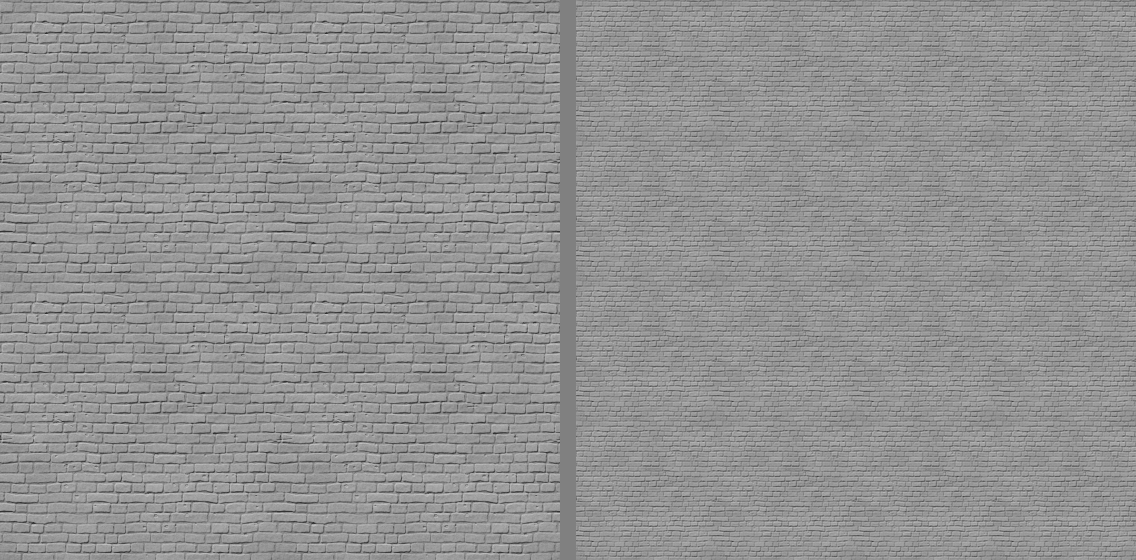
Left, the tile; right, the same tile 2 across and 2 down.
A Shadertoy shader for this texture map:

```glsl
// Painted grey brick wall: courses of headers and stretchers alternate under one coat.
// A wrapping height field (bricks, lumps, pits, gouges) is lit from the upper left
// by comparing the height at a point with the height a short step towards the light.

#define TILES 2.0           // repeats across and down
#define ROWS 28.0           // brick courses per repeat
#define COLS 17.0           // header widths per repeat
#define ROW_PHASE 0.28      // vertical shift of the courses
#define JOINT 0.085         // half joint width, in courses
#define SOFT 0.09           // softness of brick edges, in courses
#define LIGHT_STEP vec2(-0.055, 0.125)
#define SHADOW 0.33         // strength of slopes facing away
#define SHINE 0.13          // strength of slopes facing the light
#define PAINT 0.607         // base grey
#define GOUGES 7            // long scratches per repeat

float hash(vec2 p) {
    return fract(sin(dot(p, vec2(127.1, 311.7))) * 43758.5453);
}

// Value noise that wraps after a whole number of cells
float noise(vec2 p, vec2 period) {
    vec2 i = floor(p), f = fract(p);
    f = f * f * (3.0 - 2.0 * f);
    vec2 a = mod(i, period), b = mod(i + 1.0, period);
    return mix(mix(hash(a), hash(vec2(b.x, a.y)), f.x),
               mix(hash(vec2(a.x, b.y)), hash(b), f.x), f.y);
}

float wallNoise(vec2 q, vec2 freq) {
    return noise(q * freq, ROWS * freq);
}

// x: signed distance to the brick edge, y: random value of the brick
vec2 brick(vec2 q) {
    float aspect = ROWS / COLS;
    q.y += ROW_PHASE + 0.24 * (wallNoise(q, vec2(0.5)) - 0.5);
    float row = mod(floor(q.y), ROWS);
    float stretcherRow = 1.0 - mod(row, 2.0);

    // Slide the course, then jitter its upright joints
    float x = q.x / aspect + floor(COLS * hash(vec2(row, 3.0)))
            + 0.5 * stretcherRow + 0.3 * hash(vec2(row, 8.0));
    x += 0.38 * (noise(vec2(x, row), vec2(COLS, ROWS)) - 0.5);

    // Join two header cells into a stretcher
    float cell = mod(floor(x), COLS);
    float first = 2.0 * floor(cell / 2.0);
    float joinChance = mix(0.1, 0.86, stretcherRow);
    bool joined = first + 1.0 < COLS && hash(vec2(first + 31.0, row)) < joinChance;
    float start = joined ? first : cell;
    float len = joined ? 2.0 : 1.0;

    // Rounded box with a ragged edge
    vec2 p = vec2((fract(x) + cell - start - 0.5 * len) * aspect, fract(q.y) - 0.5);
    float corner = 0.16;
    vec2 d = abs(p) - vec2(0.5 * len * aspect, 0.5) + JOINT + corner;
    float dist = length(max(d, 0.0)) + min(max(d.x, d.y), 0.0) - corner;
    dist += 0.13 * (wallNoise(q, vec2(2.0)) - 0.5) + 0.06 * (wallNoise(q, vec2(5.0)) - 0.5);
    return vec2(dist, hash(vec2(start, row + 57.0)));
}

// Small chips, gathered in patches
float pits(vec2 q, float soft) {
    vec2 id = mod(floor(q), ROWS);
    vec2 centre = 0.3 + 0.4 * vec2(hash(id + 11.0), hash(id + 23.0));
    float radius = mix(0.06, 0.17, hash(id + 41.0));
    float chance = 0.32 * smoothstep(0.4, 0.8, wallNoise(floor(q), vec2(0.25)));
    vec2 d = (fract(q) - centre) * vec2(0.75, 1.0);
    float ragged = 0.1 * (wallNoise(q, vec2(6.0)) - 0.5);
    return step(hash(id + 5.0), chance + 0.03)
         * (1.0 - smoothstep(radius - soft, radius + soft, length(d) + ragged));
}

// Slanting scratches at hashed places
float gouges(vec2 q, float soft) {
    float mark = 0.0;
    for (int i = 0; i < GOUGES; i++) {
        vec2 seed = vec2(float(i), 71.0);
        vec2 d = q - ROWS * vec2(hash(seed), hash(seed + 9.0));
        d -= ROWS * round(d / ROWS);
        float angle = mix(-0.75, 0.35, hash(seed + 17.0));
        vec2 dir = vec2(cos(angle), sin(angle));
        float reach = mix(0.6, 1.4, hash(seed + 29.0));
        float dist = length(d - dir * clamp(dot(d, dir), -reach, reach));
        dist += 0.12 * (wallNoise(q, vec2(2.0)) - 0.5);
        mark = max(mark, 1.0 - smoothstep(0.0, 0.06 + soft, dist));
    }
    return mark;
}

// x: height, y: brick mask, z: random value of the brick
vec3 wall(vec2 q, float soft) {
    vec2 b = brick(q);
    float mask = 1.0 - smoothstep(-soft, soft, b.x);
    float depth = mix(0.35, 1.15, wallNoise(q, vec2(0.5, 1.0)));
    float lumps = 0.30 * wallNoise(q, vec2(1.0, 2.0)) + 0.20 * wallNoise(q, vec2(3.0))
                + 0.14 * wallNoise(q, vec2(7.0));
    float height = mask * depth * mix(0.8, 1.1, b.y) + lumps
                 - 0.65 * pits(q, 0.5 * soft) - 0.6 * gouges(q, 0.5 * soft);
    return vec3(height, mask, b.y);
}

void mainImage(out vec4 fragColor, in vec2 fragCoord) {
    vec2 q = fract(fragCoord / iResolution.xy * TILES) * ROWS;
    float soft = max(SOFT, 0.8 * TILES * ROWS / iResolution.y);

    vec3 here = wall(q, soft);
    float slope = here.x - wall(q + LIGHT_STEP, soft).x;

    // Paint tone, joint shade, then light and shadow
    float grey = PAINT + 0.03 * (here.z - 0.5) + 0.04 * (wallNoise(q, vec2(0.25)) - 0.5);
    grey += 0.05 * (wallNoise(q, vec2(9.0)) - 0.5) - 0.055 * (1.0 - here.y);
    grey += slope * (slope < 0.0 ? SHADOW : SHINE);
    fragColor = vec4(vec3(clamp(grey, 0.2, 0.75)), 1.0);
}
```
